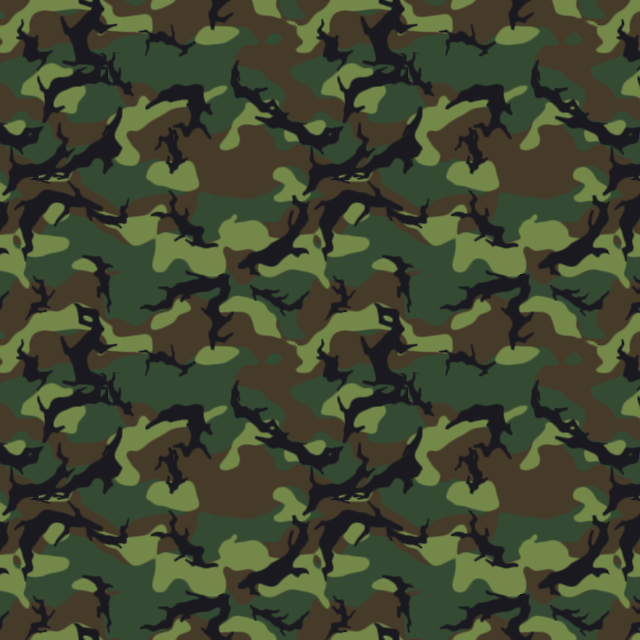
Reproduce this pattern procedurally as a Shadertoy shader.

```glsl
// Woodland camouflage: brown and green ground, light patches and black branches, in a seamless tile.

const vec2 TILE = vec2(0.469, 0.5);       // size of one repeat on the canvas
const vec2 BRANCH_GRID = vec2(4.0, 5.0);  // branches per repeat
const float TAU = 6.2831853;

const vec3 BROWN = vec3(0.275, 0.226, 0.160);
const vec3 GREEN = vec3(0.207, 0.290, 0.200);
const vec3 LIGHT = vec3(0.453, 0.535, 0.290);
const vec3 BLACK = vec3(0.098, 0.098, 0.122);

// Integer hash of three non-negative whole numbers, 0 to 1
float random(vec3 p) {
    uvec3 v = uvec3(p) * 1664525u + 1013904223u;
    v.x += v.y * v.z; v.y += v.z * v.x; v.z += v.x * v.y;
    v ^= v >> 16u;
    v.x += v.y * v.z; v.y += v.z * v.x; v.z += v.x * v.y;
    return float(v.x >> 8u) / 16777216.0;
}

// Value noise that wraps after "period" cells, -0.5 to 0.5
float wrappedNoise(vec2 t, vec2 period, float seed) {
    vec2 p = t * period, i = floor(p), f = p - i;
    f = f * f * f * (f * (f * 6.0 - 15.0) + 10.0);
    vec2 a = mod(i, period), b = mod(i + 1.0, period);
    float low = mix(random(vec3(a, seed)), random(vec3(b.x, a.y, seed)), f.x);
    float high = mix(random(vec3(a.x, b.y, seed)), random(vec3(b, seed)), f.x);
    return mix(low, high, f.y) - 0.5;
}

vec2 warp(vec2 t, vec2 period, float seed) {
    return vec2(wrappedNoise(t, period, seed), wrappedNoise(t, period, seed + 1.0));
}

// Sum of tiling plane waves with zero mean and unit deviation;
// steep wave vectors stretch the patches sideways
float patchField(vec2 t, float slant, float lowest, float seed) {
    const int WAVES = 10;
    float sum = 0.0;
    for (int i = 0; i < WAVES; i++) {
        float n = float(i);
        vec2 k = vec2(mod(n * 3.0, 2.0 * slant + 1.0) - slant, lowest + mod(n, 4.0));
        sum += cos(TAU * (dot(k, t) + random(vec3(n, seed, 3.0))));
    }
    return sum / sqrt(0.5 * float(WAVES));
}

float smoothMin(float a, float b, float k) {
    float h = max(k - abs(a - b), 0.0) / k;
    return min(a, b) - 0.25 * h * h * k;
}

// Distance to a segment whose radius runs from ra to rb
float taperedLine(vec2 p, vec2 a, vec2 b, float ra, float rb) {
    vec2 pa = p - a, ba = b - a;
    float h = clamp(dot(pa, ba) / dot(ba, ba), 0.0, 1.0);
    return length(pa - ba * h) - mix(ra, rb, h);
}

vec2 direction(float angle) {
    return vec2(cos(angle), sin(angle));
}

float trunkRadius(float along) {
    return mix(0.003, 0.0108, sin(0.5 * TAU * along));
}

// Crooked trunk, thick in the middle, with a hooked twig at each joint
float branch(vec2 p, vec2 cell, float size) {
    const int JOINTS = 6;
    float key = 20.0 + cell.x + cell.y * BRANCH_GRID.x;
    float angle = TAU * random(vec3(key, 0.0, 7.0));
    float side = random(vec3(key, 1.0, 7.0)) < 0.5 ? -1.0 : 1.0;
    float reach = 0.024 * size;
    vec2 a = -3.0 * reach * direction(angle);
    float d = 1.0;
    for (int i = 0; i < JOINTS; i++) {
        float n = float(i);
        angle += 2.0 * (random(vec3(key, n, 8.0)) - 0.5);
        vec2 b = a + reach * direction(angle);
        float ra = size * trunkRadius(n / float(JOINTS));
        float rb = size * trunkRadius((n + 1.0) / float(JOINTS));
        d = smoothMin(d, taperedLine(p, a, b, ra, rb), 0.005);

        // Twigs mostly grow on one side and bend half way
        float turn = random(vec3(key, n, 9.0)) < 0.3 ? -side : side;
        float lean = angle + turn * mix(0.8, 1.6, random(vec3(key, n, 10.0)));
        float twig = mix(0.010, 0.022, random(vec3(key, n, 11.0))) * size;
        vec2 bend = b + twig * direction(lean);
        vec2 tip = bend + twig * direction(lean - 0.8 * turn);
        d = smoothMin(d, taperedLine(p, b, bend, 0.0055 * size, 0.0036 * size), 0.005);
        d = smoothMin(d, taperedLine(p, bend, tip, 0.0036 * size, 0.0018), 0.003);
        a = b;
    }
    return d;
}

// Nearest branch of the jittered, wrapped grid
float branches(vec2 t) {
    vec2 home = floor(t * BRANCH_GRID);
    float d = 0.02;
    for (int y = -1; y <= 1; y++)
    for (int x = -1; x <= 1; x++) {
        vec2 cell = home + vec2(x, y), id = mod(cell, BRANCH_GRID);
        vec2 jitter = vec2(random(vec3(id, 41.0)), random(vec3(id, 42.0))) - 0.5;
        vec2 p = (t - (cell + 0.5 + 0.5 * jitter) / BRANCH_GRID) * TILE;
        float size = mix(0.5, 1.15, random(vec3(id, 43.0)));
        if (length(p) < 0.14 * size) d = min(d, branch(p, id, size));
    }
    return d;
}

// Antialiased step at zero
float cover(float field) {
    float w = max(1.15 * fwidth(field), 1e-5);
    return smoothstep(-w, w, field);
}

void mainImage(out vec4 fragColor, in vec2 fragCoord) {
    vec2 t = fragCoord / iResolution.y / TILE;
    vec2 broad = warp(t, vec2(7.0, 8.0), 50.0);
    vec2 fine = warp(t, vec2(15.0, 17.0), 60.0);
    vec2 bent = t + 0.09 * broad + 0.055 * fine;
    float lobes = 1.3 * wrappedNoise(t, vec2(13.0, 18.0), 70.0);

    float ground = patchField(bent, 2.0, 2.0, 5.0) - 0.6 * lobes;
    float light = patchField(bent, 3.0, 3.0, 12.0) + lobes - 0.72;
    vec3 color = mix(BROWN, GREEN, cover(ground));
    color = mix(color, LIGHT, cover(light));
    color = mix(color, BLACK, cover(-branches(t + 0.04 * broad + 0.03 * fine)));
    fragColor = vec4(color, 1.0);
}
```
